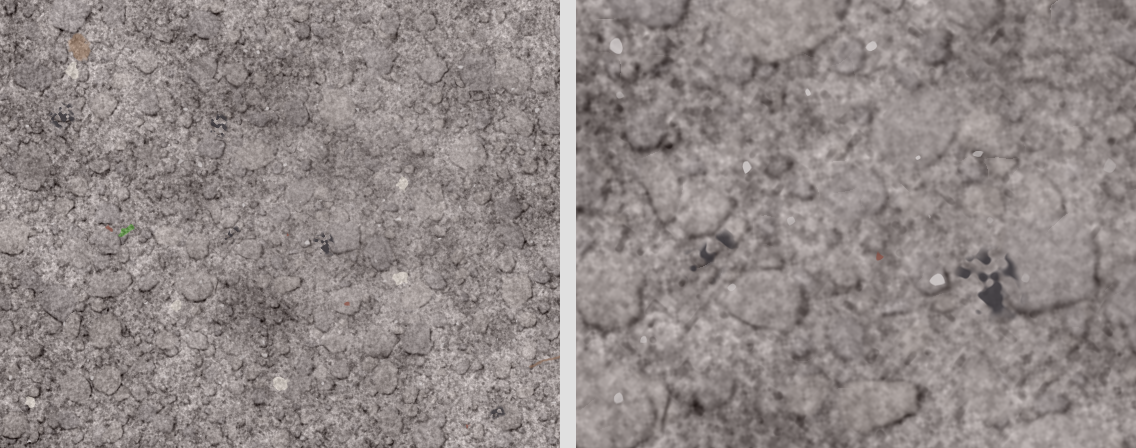
Left: the whole. Right: its middle third, enlarged.
Reproduce this texture procedurally as a Shadertoy shader.

```glsl
// Dry grey-brown soil with half-buried pebbles, pale chips and dark crumbs.
// Three sizes of scattered, noise-warped stones lie over layered grain;
// broken dark crevices on their shaded sides give the relief.

vec3 hash3(vec2 p) {
    vec3 q = fract(p.xyx * vec3(0.1031, 0.1030, 0.0973));
    q += dot(q, q.yxz + 33.33);
    return fract((q.xxy + q.yzz) * q.zyx);
}

float noise(vec2 p) {
    vec2 i = floor(p), f = fract(p);
    f = f * f * (3.0 - 2.0 * f);
    float low = mix(hash3(i).x, hash3(i + vec2(1, 0)).x, f.x);
    float high = mix(hash3(i + vec2(0, 1)).x, hash3(i + vec2(1, 1)).x, f.x);
    return mix(low, high, f.y);
}

// Nearest scattered stone: x = edge distance, y = shaded side, z = random tone.
// Radii are in cells, of which there are n per canvas height.
vec3 stones(vec2 p, float n, float density, float rMin, float rMax) {
    vec2 g = p * n, cell = floor(g);
    vec3 best = vec3(1.0, 0.0, 0.5);
    for (int y = -1; y <= 1; y++)
    for (int x = -1; x <= 1; x++) {
        vec2 c = cell + vec2(x, y);
        vec3 place = hash3(c + n * 17.0), form = hash3(c.yx + n * 31.0 + 5.0);
        if (place.z > density) continue;
        vec2 o = g - c - 0.5 - 0.5 * (place.xy - 0.5);
        float a = 6.2832 * form.x, r = mix(rMin, rMax, form.z);
        vec2 q = mat2(cos(a), sin(a), -sin(a), cos(a)) * o;
        q.y *= 1.0 + 0.5 * form.y;
        float box = 1.1 * max(abs(q.x), abs(q.y));
        float d = (mix(length(q), box, 0.3) - r) / n;
        if (d < best.x) best = vec3(d, dot(o, vec2(0.6, -0.8)) / r, form.x);
    }
    return best;
}

float segment(vec2 p, vec2 a, vec2 b) {
    vec2 ab = b - a;
    return length(p - a - ab * clamp(dot(p - a, ab) / dot(ab, ab), 0.0, 1.0));
}

void mainImage(out vec4 fragColor, in vec2 fragCoord) {
    vec2 p = fragCoord / iResolution.y;
    float px = 1.0 / iResolution.y;
    vec2 turned = mat2(0.8, 0.6, -0.6, 0.8) * p;
    vec2 wobble = vec2(noise(p * 28.0), noise(p * 28.0 + 50.0)) - 0.5;
    vec2 crumble = vec2(noise(turned * 110.0), noise(turned * 110.0 + 80.0)) - 0.5;
    vec2 w = p + 0.012 * wobble + 0.004 * crumble;

    // Grain is softer right of the centre
    vec2 fromSoft = p - vec2(0.82, 0.55);
    float sharp = 1.1 - 0.4 * exp(-5.0 * dot(fromSoft, fromSoft));

    // Broad patches of light, dimmer to the lower left
    float broad = 0.10 * (noise(turned * 3.0 + 4.0) - 0.5) + 0.13 * (noise(turned * 7.0) - 0.5)
                + 0.10 * (noise(turned * 15.0 + 30.0) - 0.5);
    broad += 0.05 * smoothstep(0.1, 0.9, 0.6 * p.x + 0.4 * p.y) - 0.025;

    // Bare ground with pits
    float lum = 0.555 + broad + 0.15 * (noise(turned * 32.0) - 0.5);
    lum -= 0.13 * sharp * smoothstep(0.32, 0.08, noise(turned * 130.0 + 9.0));

    // Pebbles, small to large, with broken crevices
    float smoothness = 0.0, warmth = 0.0;
    for (int i = 0; i < 3; i++) {
        float n = 40.0 / exp2(float(i));
        vec3 s = stones(w, n, 0.52, 0.2, 0.46);
        float cover = smoothstep(0.003, -0.004, s.x);
        float crevice = exp(-9e4 * s.x * s.x) * smoothstep(-1.1, 0.7, s.y);
        crevice *= smoothstep(0.2, 0.7, noise(turned * 45.0 + n));
        float body = 0.58 + 0.8 * broad + 0.10 * (s.z - 0.5) - 0.035 * s.y;
        lum = mix(lum, body, 0.7 * cover);
        lum -= (0.28 - 0.002 * n) * crevice * sharp;
        smoothness = mix(smoothness, 1.0 - n / 60.0, cover);
        warmth = mix(warmth, s.z - 0.5, cover);
    }

    // Fine grain, calmer on the pebbles
    float grain = 0.25 * (noise(turned * 210.0) - 0.5) + 0.14 * (noise(turned * 95.0) - 0.5)
                + 0.14 * (noise(turned * 400.0) - 0.5);
    lum += grain * sharp * (1.0 - 0.4 * smoothness);
    vec3 col = lum + vec3(0.033, 0.0, -0.006) + warmth * vec3(0.004, 0.0, -0.010);

    // Rusty stones and tiny red crumbs
    vec2 ragged = p + 0.010 * crumble + 0.008 * wobble;
    float rust = smoothstep(0.004, -0.004, stones(ragged + 3.0, 3.0, 0.2, 0.04, 0.09).x);
    col = mix(col, vec3(0.63, 0.50, 0.40) + 0.5 * grain, 0.6 * rust);
    float red = smoothstep(px, -px, stones(ragged + 6.0, 7.0, 0.08, 0.02, 0.04).x);
    col = mix(col, vec3(0.55, 0.30, 0.25), 0.7 * red);

    // Charred flakes, frayed by noise
    float flake = smoothstep(0.006, -0.006, stones(ragged + 9.0, 5.0, 0.22, 0.06, 0.15).x);
    float fray = 0.5 * noise(turned * vec2(60.0, 110.0) + 20.0) + 0.5 * noise(turned * 170.0);
    flake *= smoothstep(0.45, 0.62, fray);
    col = mix(col, vec3(0.20, 0.19, 0.21), 0.8 * flake);

    // Pale chips and bright specks
    float chip = smoothstep(px, -px, stones(ragged + 12.0, 4.0, 0.3, 0.04, 0.08).x);
    col = mix(col, vec3(0.82, 0.79, 0.76) + 0.6 * grain, 0.85 * chip);
    vec3 speck = stones(p + 0.006 * crumble, 23.0, 0.26, 0.03, 0.11);
    col = mix(col, vec3(0.83, 0.81, 0.81), (0.3 + 0.6 * speck.z) * smoothstep(px, -px, speck.x));

    // A green leaf scrap and a dry straw
    float leaf = segment(ragged, vec2(0.273, 0.478), vec2(0.29, 0.492)) - 0.008;
    col = mix(col, vec3(0.36, 0.56, 0.27) + grain, 0.85 * smoothstep(px, -px, leaf));
    float straw = segment(w, vec2(1.185, 0.18), vec2(1.26, 0.205)) - 0.0025;
    col = mix(col, vec3(0.56, 0.43, 0.35), 0.7 * smoothstep(px, -px, straw));

    fragColor = vec4(clamp(col, 0.0, 1.0), 1.0);
}
```
